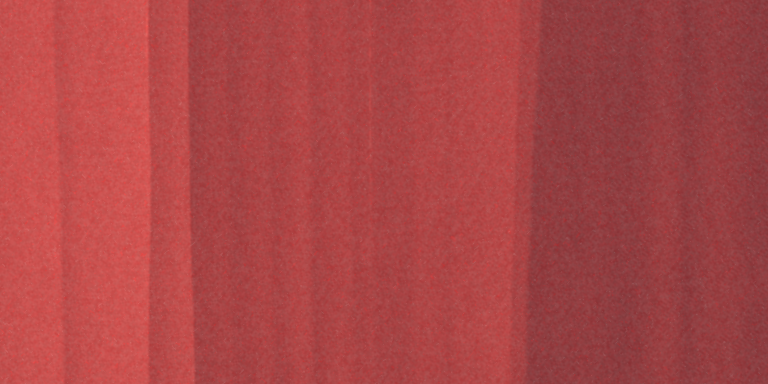
Reproduce this texture procedurally as a WebGL 2 fragment shader.

```glsl
#version 300 es
precision highp float;

uniform vec2 u_resolution;
out vec4 outColor;

const vec3 SHADOW = vec3(0.535, 0.232, 0.247);
const vec3 CLOTH = vec3(0.670, 0.270, 0.272);
const vec3 LIGHT = vec3(0.830, 0.340, 0.328);

float hash(vec2 p) {
    return fract(sin(dot(p, vec2(127.1, 311.7))) * 43758.5453);
}

float noise(vec2 p) {
    vec2 cell = floor(p);
    vec2 f = fract(p);
    f = f * f * (3.0 - 2.0 * f);
    float low = mix(hash(cell), hash(cell + vec2(1.0, 0.0)), f.x);
    float high = mix(hash(cell + vec2(0.0, 1.0)), hash(cell + vec2(1.0, 1.0)), f.x);
    return mix(low, high, f.y);
}

vec2 turn(vec2 p, float angle) {
    float c = cos(angle);
    float s = sin(angle);
    return vec2(c * p.x - s * p.y, s * p.x + c * p.y);
}

// Horizontal place of a fold that bends through three heights
float foldLine(float bottom, float middle, float top, float y) {
    float lower = mix(bottom, middle, smoothstep(0.0, 0.55, y));
    return mix(lower, top, smoothstep(0.45, 1.0, y));
}

float past(float x, float edge, float softness) {
    return smoothstep(edge - softness, edge + softness, x);
}

float ridge(float x, float center, float width) {
    float d = (x - center) / width;
    return exp(-d * d);
}

// Repeated shallow pleats: slow rise, quick fall
float smallPleats(float x, float start, float spacing) {
    float f = fract((x - start) / spacing);
    return smoothstep(0.0, 0.75, f) * (1.0 - smoothstep(0.86, 1.0, f)) - 0.5;
}

// Brightness of the large pleats, expressed as the red level
float pleatTone(vec2 uv) {
    float y = uv.y;
    float x = uv.x + (noise(vec2(3.0, y * 7.0)) - 0.5) * 0.0015;
    float first = foldLine(0.083, 0.078, 0.069, y);
    float second = foldLine(0.193, 0.196, 0.193, y);
    float third = foldLine(0.253, 0.247, 0.245, y);
    float fourth = foldLine(0.664, 0.670, 0.677, y);
    float fifth = foldLine(0.684, 0.691, 0.704, y);

    // Broad panels from left to right
    float tone = 0.778 + 0.020 * smoothstep(0.0, 0.07, x);
    float lit = 0.730 + 0.042 * smoothstep(first, first + 0.03, x)
        + 0.044 * smoothstep(first + 0.02, second, x);
    tone = mix(tone, lit, past(x, first, 0.004));
    tone = mix(tone, 0.704 + 0.056 * smoothstep(second, third, x), past(x, second, 0.0025));
    tone = mix(tone, 0.646 + 0.030 * smoothstep(0.26, 0.44, x), past(x, third, 0.0025));
    tone -= 0.024 * past(x, 0.488, 0.008);
    tone += 0.032 * past(x, 0.538, 0.009);
    tone += 0.016 * past(x, 0.592, 0.008);
    tone += 0.012 * smoothstep(0.61, 0.67, x);
    tone = mix(tone, 0.656, past(x, fourth, 0.0035));
    tone = mix(tone, 0.563, past(x, fifth, 0.005));

    // Soft swells and creases
    float center = past(x, 0.255, 0.006) * (1.0 - past(x, 0.480, 0.01));
    float lean = x - 0.012 * (0.5 - y);
    tone += 0.020 * center * smallPleats(lean, 0.250, 0.0525);
    tone += 0.012 * ridge(x, 0.393, 0.010) - 0.014 * ridge(x, 0.411, 0.006);
    tone -= 0.010 * ridge(x, 0.583, 0.006);
    tone += 0.036 * ridge(x, 0.862, 0.022) - 0.020 * ridge(x, 0.893, 0.008);
    tone += 0.028 * ridge(x, 0.940, 0.020) - 0.010 * ridge(x, 0.985, 0.020);

    // Thin broken highlights along the creases
    float broken = smoothstep(0.35, 0.75, noise(vec2(x * 9.0, y * 36.0)));
    float crease = 0.060 * ridge(x, 0.482, 0.0018) * smoothstep(0.42, 0.62, y);
    crease += 0.065 * ridge(x, 0.191, 0.0018) * smoothstep(0.78, 0.92, y);
    tone += crease * broken;

    // Faint vertical streaks and uneven dye
    tone += (noise(vec2(x * 52.0, y * 1.5)) - 0.5) * 0.020;
    tone += (noise(uv * vec2(16.0, 8.0)) - 0.5) * 0.018;
    return tone + 0.012 * (ridge(y, 0.42, 0.35) - 0.5);
}

vec3 dye(float tone) {
    vec3 deep = mix(SHADOW, CLOTH, (tone - SHADOW.r) / (CLOTH.r - SHADOW.r));
    vec3 pale = mix(CLOTH, LIGHT, (tone - CLOTH.r) / (LIGHT.r - CLOTH.r));
    return tone < CLOTH.r ? deep : pale;
}

// Paper grain in turned layers, centered on zero
float grain(vec2 p, float scale) {
    float fine = noise(turn(p, 0.6) * scale) - 0.5;
    float coarse = noise(turn(p, 1.9) * scale * 0.47 + 17.0) - 0.5;
    return fine * 0.65 + coarse * 0.35;
}

void main() {
    vec2 uv = gl_FragCoord.xy / u_resolution;
    vec2 p = vec2(uv.x * 2.0, uv.y);

    vec3 color = dye(pleatTone(uv));
    color += grain(p, 200.0) * 0.066;

    // Gray and red fibers
    color += grain(p + 5.3, 165.0) * vec3(-0.030, 0.062, 0.056);

    // Sparse pale and red flecks
    float pale = smoothstep(0.84, 0.98, noise(turn(p, 0.9) * 150.0 + 41.0));
    float red = smoothstep(0.82, 0.97, noise(turn(p, 2.3) * 140.0 + 83.0));
    color += pale * vec3(0.02, 0.05, 0.05) + red * vec3(0.06, -0.02, -0.02);

    outColor = vec4(clamp(color, 0.0, 1.0), 1.0);
}
```
